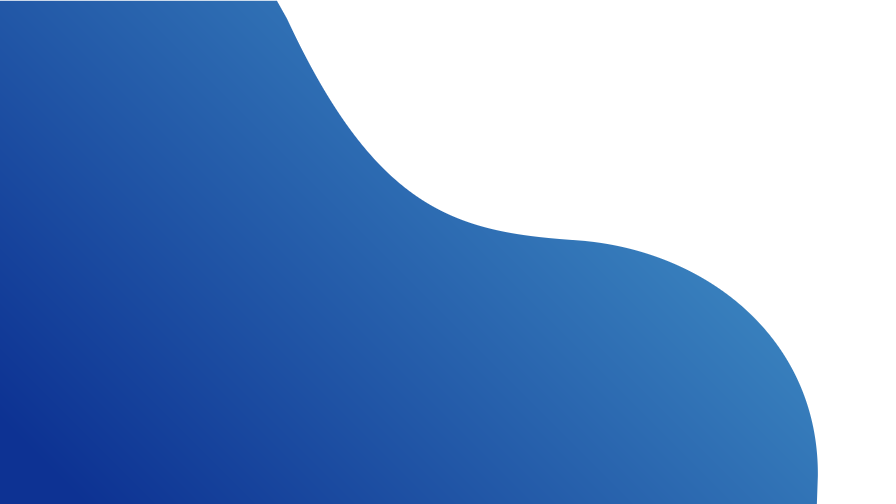
Write a WebGL 2 fragment shader that draws this background.

```glsl
#version 300 es
precision highp float;
// Draws a blue wave-shaped panel on white, filled with a diagonal gradient.
// The panel's right rim is a chain of Bezier curves that fall steadily in y,
// so each row is solved for its rim position and turned into a distance.

uniform vec2 u_resolution;
out vec4 outColor;

const vec3 WHITE = vec3(1.0);
const vec3 DEEP_BLUE = vec3(0.050, 0.195, 0.575);
const vec3 LIGHT_BLUE = vec3(0.220, 0.500, 0.740);

// Joints of the rim, in units of the canvas height
const vec2 RIM_TOP = vec2(0.5486, 1.0);
const vec2 RIM_SHOULDER = vec2(0.5694, 0.963);
const vec2 RIM_WAIST = vec2(1.1458, 0.5231);
const vec2 RIM_BULGE = vec2(1.6227, 0.0556);
const vec2 RIM_FOOT = vec2(1.6204, -0.01);
const float PANEL_TOP = 0.9985;

vec2 bezier(vec2 a, vec2 b, vec2 c, vec2 d, float t) {
    float s = 1.0 - t;
    return s * s * s * a + 3.0 * s * t * (s * b + t * c) + t * t * t * d;
}

vec2 bezierTangent(vec2 a, vec2 b, vec2 c, vec2 d, float t) {
    float s = 1.0 - t;
    return 3.0 * (s * s * (b - a) + 2.0 * s * t * (c - b) + t * t * (d - c));
}

// Signed distance to a curve falling in y; negative on its left
float curveDistance(vec2 p, vec2 a, vec2 b, vec2 c, vec2 d) {
    float low = 0.0;
    float high = 1.0;
    for (int i = 0; i < 18; i++) {
        float t = 0.5 * (low + high);
        if (bezier(a, b, c, d, t).y > p.y) low = t;
        else high = t;
    }
    float t = 0.5 * (low + high);
    vec2 tangent = normalize(bezierTangent(a, b, c, d, t));
    return (p.x - bezier(a, b, c, d, t).x) * abs(tangent.y);
}

float lineDistance(vec2 p, vec2 a, vec2 b) {
    vec2 tangent = normalize(b - a);
    return dot(p - a, vec2(-tangent.y, tangent.x));
}

// Picks the piece of the rim that spans the row of p
float rimDistance(vec2 p) {
    if (p.y > RIM_SHOULDER.y) return lineDistance(p, RIM_TOP, RIM_SHOULDER);
    if (p.y > RIM_WAIST.y)
        return curveDistance(p, RIM_SHOULDER, vec2(0.75, 0.574), vec2(0.912, 0.5394), RIM_WAIST);
    if (p.y > RIM_BULGE.y)
        return curveDistance(p, RIM_WAIST, vec2(1.4005, 0.5046), vec2(1.625, 0.3287), RIM_BULGE);
    return lineDistance(p, RIM_BULGE, RIM_FOOT);
}

vec3 diagonalGradient(vec2 p, vec3 from, vec3 to, float start, float end) {
    return mix(from, to, clamp((p.x + p.y - start) / (end - start), 0.0, 1.0));
}

float coverage(float dist, float pixel) {
    return clamp(0.5 - dist / pixel, 0.0, 1.0);
}

void main() {
    float pixel = 1.0 / u_resolution.y;
    vec2 p = gl_FragCoord.xy * pixel;

    // Panel: left of the rim and just below the upper border
    float panel = coverage(max(rimDistance(p), p.y - PANEL_TOP), pixel);
    vec3 blue = diagonalGradient(p, DEEP_BLUE, LIGHT_BLUE, 0.16, 1.875);

    outColor = vec4(mix(WHITE, blue, panel), 1.0);
}
```
